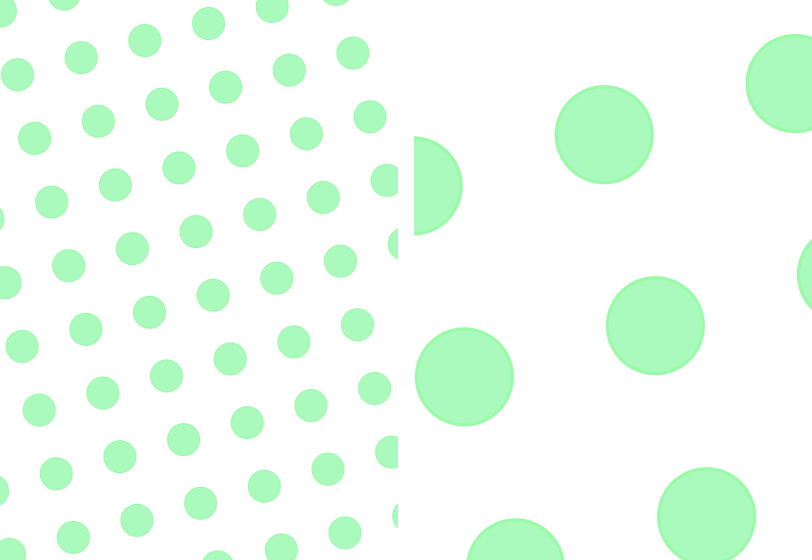
Left, the full canvas; right, a detail of the centre.
Write a Shadertoy shader that draws this pattern.

```glsl
// Draws a tilted square grid of thinly outlined mint dots on white.

// All lengths are fractions of the canvas height.
const float TILT = radians(15.0);
const float SPACING = 0.1177;
const float DOT_RADIUS = 0.0295;
const float OUTLINE_WIDTH = 0.0019;
const vec2 GRID_ORIGIN = vec2(0.3806, 0.4728);

const vec3 PAPER = vec3(1.0);
const vec3 MINT = vec3(0.67, 0.98, 0.74);
const vec3 OUTLINE = vec3(0.60, 0.98, 0.66);

// Coordinates of p along axes turned counterclockwise by angle.
vec2 toTiltedAxes(vec2 p, float angle) {
    float c = cos(angle), s = sin(angle);
    return vec2(c * p.x + s * p.y, c * p.y - s * p.x);
}

// Offset from the nearest grid point.
vec2 repeatCentered(vec2 p, float spacing) {
    return (fract(p / spacing + 0.5) - 0.5) * spacing;
}

float circleDistance(vec2 p, float radius) {
    return length(p) - radius;
}

// Antialiased coverage of the inside of a distance field.
float coverage(float dist, float pixel) {
    return clamp(0.5 - dist / pixel, 0.0, 1.0);
}

vec3 paintDot(vec3 background, float dist, float pixel) {
    vec3 color = mix(background, OUTLINE, coverage(dist, pixel));
    return mix(color, MINT, coverage(dist + OUTLINE_WIDTH, pixel));
}

void mainImage(out vec4 fragColor, in vec2 fragCoord) {
    float pixel = 1.0 / iResolution.y;
    vec2 position = fragCoord * pixel;

    // Tilted lattice with one dot per cell
    vec2 lattice = toTiltedAxes(position - GRID_ORIGIN, TILT);
    vec2 cell = repeatCentered(lattice, SPACING);
    float dist = circleDistance(cell, DOT_RADIUS);

    fragColor = vec4(paintDot(PAPER, dist, pixel), 1.0);
}
```
